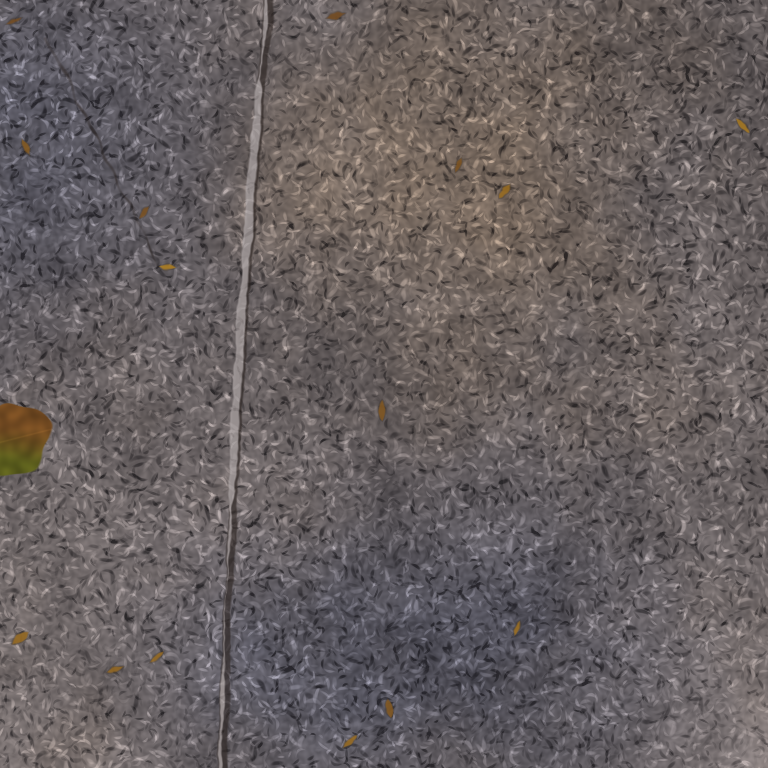
This texture is drawn by a three.js fragment shader. Its source:

```glsl
// Weathered concrete slab with flaky grain, a filled joint, a crack and fallen leaves.
varying vec2 vUv;

const vec3 CONCRETE_DARK = vec3(0.215, 0.198, 0.203);
const vec3 CONCRETE_PALE = vec3(0.665, 0.620, 0.612);
const vec3 COOL_TINT = vec3(0.93, 0.99, 1.11);
const vec3 WARM_TINT = vec3(1.05, 0.99, 0.89);
const vec3 FILLER = vec3(0.63, 0.60, 0.60);
const vec3 GAP = vec3(0.17, 0.14, 0.13);
const vec3 LEAF_GREEN = vec3(0.35, 0.36, 0.11);
const vec3 LEAF_BROWN = vec3(0.45, 0.29, 0.13);
const vec3 LEAF_YELLOW = vec3(0.70, 0.51, 0.13);
const float BASE_TONE = 0.445;
const float FLAKE_CELLS = 54.0;
const float FLAKE_CONTRAST = 0.72;
const float EDGE = 0.0016;
const int LEAF_COUNT = 15;

vec2 hash2(vec2 p) {
  vec3 q = fract(p.xyx * vec3(0.1031, 0.1030, 0.0973));
  q += dot(q, q.yzx + 33.33);
  return fract((q.xx + q.yz) * q.zy);
}

vec2 gradient(vec2 cell) {
  float a = 6.2832 * hash2(cell).x;
  return vec2(cos(a), sin(a));
}

float gradientNoise(vec2 p) {
  vec2 i = floor(p), f = fract(p);
  vec2 u = f * f * f * (f * (f * 6.0 - 15.0) + 10.0);
  vec2 e = vec2(1.0, 0.0);
  float low = mix(dot(gradient(i), f), dot(gradient(i + e), f - e), u.x);
  float high = mix(dot(gradient(i + e.yx), f - e.yx), dot(gradient(i + 1.0), f - 1.0), u.x);
  return mix(low, high, u.y);
}

float fbm(vec2 p) {
  float sum = 0.0, amp = 1.0;
  for (int i = 0; i < 4; i++) {
    sum += amp * gradientNoise(p);
    p = p * 2.03 + 17.3;
    amp *= 0.55;
  }
  return sum;
}

mat2 rotation(float a) {
  return mat2(cos(a), -sin(a), sin(a), cos(a));
}

// One layer of short bent strokes, lighter or darker than the ground.
float flakes(vec2 p, float seed) {
  vec2 cell = floor(p);
  float sum = 0.0;
  for (int y = -1; y <= 1; y++) {
    for (int x = -1; x <= 1; x++) {
      vec2 id = cell + vec2(float(x), float(y));
      vec2 place = hash2(id + seed), style = hash2(id + seed + 71.7);
      vec2 q = rotation(6.2832 * style.x) * (p - id - place);
      q.y += (place.x - 0.5) * 1.6 * q.x * q.x;
      float d = length(q / vec2(0.45 + 0.35 * place.y, 0.21));
      sum += (style.y - 0.5) * (1.0 - smoothstep(0.35, 1.0, d));
    }
  }
  return sum;
}

// Soft pool of light or shade.
float pool(vec2 p, vec2 centre, float radius) {
  vec2 d = (p - centre) / radius;
  return exp(-dot(d, d));
}

float fill(float d) {
  return 1.0 - smoothstep(-EDGE, EDGE, d);
}

void main() {
  vec2 p = vUv;
  float patches = fbm(p * 5.0 + 3.0);

  // Broad stains and daylight
  float coolArea = pool(p, vec2(0.0, 0.82), 0.27) + pool(p, vec2(0.66, 0.15), 0.2) + pool(p, vec2(0.38, 0.14), 0.16);
  float warmArea = pool(p, vec2(0.6, 0.76), 0.24);
  float sunArea = pool(p, vec2(1.04, 0.0), 0.18);
  float tone = BASE_TONE + 0.13 * patches - 0.13 * coolArea + 0.06 * warmArea + 0.3 * sunArea;
  tone += 0.11 * pool(p, vec2(0.1, 0.12), 0.24) + 0.09 * pool(p, vec2(0.42, 0.8), 0.13);
  tone -= 0.12 * pool(p, vec2(0.95, 0.9), 0.25) + 0.09 * pool(p, vec2(0.45, 0.6), 0.11);

  // Flaky grain in three overlapping sizes
  vec2 bent = p + 0.004 * vec2(gradientNoise(p * 40.0), gradientNoise(p * 40.0 + 9.5));
  float grain = 0.0;
  for (int i = 0; i < 3; i++) {
    float k = float(i);
    grain += flakes(rotation(k * 0.8) * bent * FLAKE_CELLS * (1.0 + 0.38 * k) + 200.0, 13.0 * k);
  }
  tone += FLAKE_CONTRAST * grain * (1.0 + 0.35 * patches);
  tone += 0.2 * gradientNoise(bent * 130.0) + 0.14 * gradientNoise(p * 21.0);
  vec3 color = mix(CONCRETE_DARK, CONCRETE_PALE, clamp(tone, -0.1, 1.15));
  color *= mix(vec3(1.0), COOL_TINT, clamp(coolArea, 0.0, 1.0));
  color *= mix(vec3(1.0), WARM_TINT, clamp(warmArea + 0.5 * fbm(p * 4.0 + 40.0), 0.0, 1.0));

  // Joint: dark gap with patchy pale filler
  float wobble = 0.003 * gradientNoise(vec2(p.y * 22.0, 4.5)) + 0.0015 * gradientNoise(p * 90.0);
  float across = p.x - (0.287 + 0.061 * p.y - 0.028 * p.y * (1.0 - p.y)) + wobble;
  float wear = gradientNoise(vec2(p.y * 16.0, 8.3));
  color = mix(color, GAP, 0.65 * fill(abs(across - 0.002) - 0.0055 - 0.003 * wear));
  float wide = smoothstep(0.33, 0.36, p.y) * (1.0 - smoothstep(0.88, 0.9, p.y));
  float fillerWidth = mix(0.0012, 0.0052, wide) + 0.0035 * wear;
  color = mix(color, FILLER + 0.12 * grain, 0.9 * fill(abs(across + 0.001) - fillerWidth));

  // Hairline crack
  vec2 along = vec2(0.15, -0.3), fromStart = p - vec2(0.06, 0.95);
  float t = clamp(dot(fromStart, along) / dot(along, along), 0.0, 1.0);
  float crack = length(fromStart - along * t + 0.006 * gradientNoise(p * 28.0)) - 0.0022 * (1.0 - 0.6 * t);
  color = mix(color, GAP, 0.65 * fill(crack) * (0.7 + gradientNoise(p * 35.0)));

  // Large leaf at the left edge
  vec2 leaf = rotation(0.25) * (p - vec2(0.012, 0.427));
  float leafEdge = length(leaf * vec2(0.86, 1.0)) - 0.046 + 0.012 * gradientNoise(p * 30.0);
  vec3 leafColor = mix(LEAF_GREEN, LEAF_BROWN, smoothstep(-0.03, 0.03, leaf.y + 0.4 * leaf.x + 0.02 * patches));
  leafColor *= 1.0 + 0.3 * gradientNoise(p * 60.0) + 0.15 * fill(abs(leaf.y) - 0.0008);
  color = mix(color, leafColor, fill(leafEdge));

  // Small scattered leaf scraps
  for (int i = 0; i < LEAF_COUNT; i++) {
    vec2 id = vec2(float(i) * 7.0 + 2.0, 31.0);
    vec2 style = hash2(id + 50.0);
    vec2 q = rotation(6.2832 * style.x) * (p - hash2(id));
    float size = mix(0.006, 0.013, style.y);
    float scrap = abs(q.y) + 28.0 * q.x * q.x - size * 0.42 + 0.002 * gradientNoise(p * 120.0);
    color = mix(color, GAP, 0.35 * fill(scrap - 0.0015));
    color = mix(color, mix(LEAF_BROWN, LEAF_YELLOW, style.x), 0.85 * fill(scrap));
  }

  gl_FragColor = vec4(color, 1.0);
}
```
